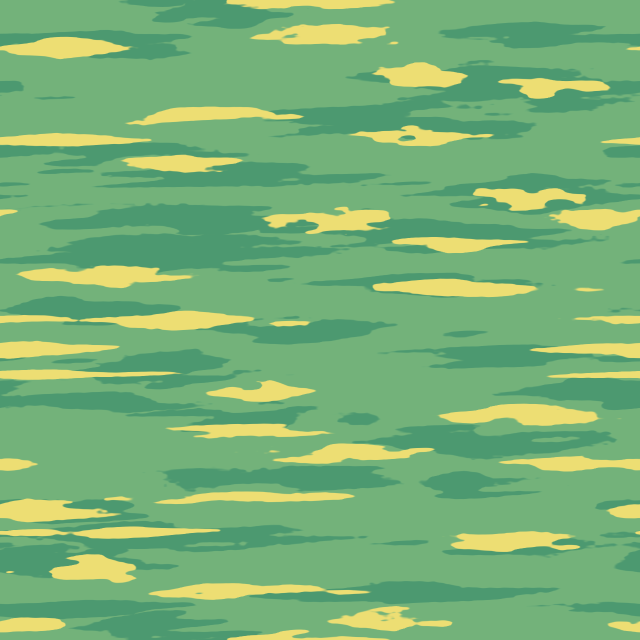
This pattern is drawn by a WebGL 1 fragment shader. Its source:

```glsl
precision highp float;
uniform vec2 u_resolution;

#define BASE_COLOR vec3(0.45, 0.70, 0.48)
#define SHADE_COLOR vec3(0.30, 0.60, 0.44)
#define LIGHT_COLOR vec3(0.93, 0.87, 0.45)
#define PATCH_COUNT 32
#define FINGER_THICKNESS 0.0095
#define FINGER_REACH 0.9
#define FINGER_TILT 0.045
#define EDGE_GRAIN vec2(0.011, 0.0035)
#define GRAIN_REACH 0.13
#define EDGE_SOFTNESS 40.0

vec2 hash22(vec2 p) {
  vec3 q = fract(p.xyx * vec3(0.1031, 0.1030, 0.0973));
  q += dot(q, q.yzx + 33.33);
  return fract((q.xx + q.yz) * q.zy);
}

float valueNoise(vec2 p) {
  vec2 cell = floor(p);
  vec2 t = fract(p);
  t = t * t * (3.0 - 2.0 * t);
  float bottom = mix(hash22(cell).x, hash22(cell + vec2(1.0, 0.0)).x, t.x);
  float top = mix(hash22(cell + vec2(0.0, 1.0)).x, hash22(cell + 1.0).x, t.x);
  return mix(bottom, top, t.y);
}

// Lens-shaped patch, frayed into thin tilted fingers; positive inside.
float frayedPatch(vec2 offset, vec2 halfSize, vec2 seed) {
  vec2 p = offset / halfSize;
  float lens = 1.0 - abs(p.x) - p.y * p.y;
  if (lens < -FINGER_REACH - GRAIN_REACH) return -1.0;
  float streakY = (offset.y - FINGER_TILT * offset.x) / FINGER_THICKNESS;
  float fingers = 2.0 * valueNoise(vec2(p.x * 1.6, streakY) + seed) - 1.0;
  float grain = 2.0 * valueNoise(offset / EDGE_GRAIN + seed) - 1.0;
  return lens + FINGER_REACH * fingers + GRAIN_REACH * grain;
}

// Union of scattered patches, wrapping at the canvas borders.
float patchLayer(vec2 uv, float seed, vec2 shortSize, vec2 longSize) {
  float field = -1.0;
  for (int i = 0; i < PATCH_COUNT; i++) {
    float id = float(i);
    vec2 jitter = hash22(vec2(id, seed));
    vec2 sizes = hash22(vec2(id + 50.5, seed));
    vec2 center = vec2(id * 0.618 + 0.45 * jitter.x + seed * 0.37,
                       (id + jitter.y) / float(PATCH_COUNT));
    vec2 offset = fract(uv - center + 0.5) - 0.5;
    vec2 halfSize = mix(shortSize, longSize, sizes.x);
    halfSize.y *= mix(0.75, 1.25, sizes.y);
    field = max(field, frayedPatch(offset, halfSize, vec2(id * 7.31 + 40.0, seed * 11.7 + id * 3.7)));
  }
  float soft = EDGE_SOFTNESS / u_resolution.y;
  return smoothstep(-soft, soft, field);
}

vec3 pattern(vec2 uv) {
  float shade = patchLayer(uv, 3.0, vec2(0.09, 0.024), vec2(0.20, 0.020));
  float light = patchLayer(uv, 8.0, vec2(0.055, 0.019), vec2(0.15, 0.009));
  return mix(mix(BASE_COLOR, SHADE_COLOR, shade), LIGHT_COLOR, light);
}

void main() {
  // Four rotated-grid samples smooth the thin finger tips.
  vec3 color = vec3(0.0);
  vec2 shift = vec2(0.125, 0.375);
  for (int i = 0; i < 4; i++) {
    color += pattern((gl_FragCoord.xy + shift) / u_resolution.y);
    shift = vec2(-shift.y, shift.x);
  }
  gl_FragColor = vec4(color * 0.25, 1.0);
}
```
